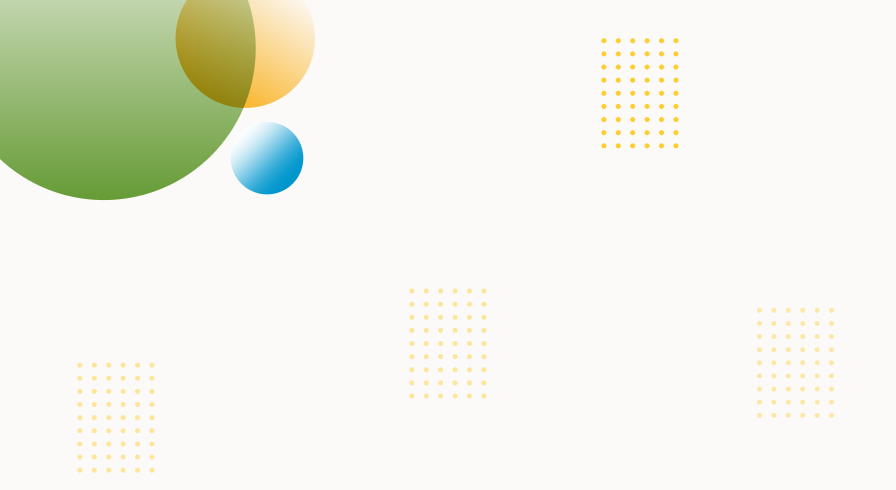
This background is drawn by a Shadertoy shader. Its source:

```glsl
// Pale backdrop with three overlapping gradient discs and four grids of yellow dots.

const vec3 PAPER  = vec3(0.988, 0.982, 0.976);
const vec3 YELLOW = vec3(0.995, 0.805, 0.190);
const vec2 GRID_STEP  = vec2(0.0294, 0.0268);
const vec2 GRID_COUNT = vec2(6.0, 9.0);
const float DOT_RADIUS = 0.0051;

// Smooth coverage of a shape from its signed distance.
float coverage(float dist, float pixel) {
    return clamp(0.5 - dist / pixel, 0.0, 1.0);
}

float disc(vec2 p, vec2 center, float radius, float pixel) {
    return coverage(length(p - center) - radius, pixel);
}

// Position across a disc along a direction: 0 at the near rim, 1 at the far rim.
float ramp(vec2 p, vec2 center, float radius, vec2 direction) {
    return clamp(0.5 + 0.5 * dot(p - center, normalize(direction)) / radius, 0.0, 1.0);
}

// Dots repeated from the lower left one; the cell index is limited to the grid.
float dotGrid(vec2 p, vec2 corner, float pixel) {
    vec2 local = p - corner;
    vec2 cell = clamp(floor(local / GRID_STEP + 0.5), vec2(0.0), GRID_COUNT - 1.0);
    return disc(local, cell * GRID_STEP, DOT_RADIUS, pixel);
}

void mainImage(out vec4 fragColor, in vec2 fragCoord) {
    // Canvas height is one unit.
    float pixel = 1.0 / iResolution.y;
    vec2 p = fragCoord * pixel;
    vec3 color = PAPER;

    // Large green disc, fading upward.
    vec2 greenCenter = vec2(0.2119, 0.9017);
    float greenRadius = 0.3100;
    float greenRamp = ramp(p, greenCenter, greenRadius, vec2(0.0, -1.0));
    vec3 green = mix(vec3(0.945, 0.955, 0.920), vec3(0.400, 0.608, 0.210), greenRamp);
    color = mix(color, green, disc(p, greenCenter, greenRadius, pixel));

    // Orange disc, multiplied over the green one.
    vec2 orangeCenter = vec2(0.5007, 0.9222);
    float orangeRadius = 0.1424;
    float orangeRamp = ramp(p, orangeCenter, orangeRadius, vec2(-0.55, -0.835));
    vec3 orange = mix(vec3(1.0), vec3(0.990, 0.705, 0.120), orangeRamp);
    color *= mix(vec3(1.0), orange, disc(p, orangeCenter, orangeRadius, pixel));

    // Small blue disc, lit from the upper left.
    vec2 blueCenter = vec2(0.5450, 0.6773);
    float blueRadius = 0.0740;
    float blueRamp = ramp(p, blueCenter, blueRadius, vec2(1.0, -1.0));
    vec3 blue = mix(vec3(1.0), vec3(0.0, 0.590, 0.805), smoothstep(-0.05, 0.95, blueRamp));
    color = mix(color, blue, disc(p, blueCenter, blueRadius, pixel));

    // Dot grids: lower left dot and opacity.
    vec3 grids[4] = vec3[4](
        vec3(1.2324, 0.7024, 1.00),
        vec3(0.8405, 0.1917, 0.47),
        vec3(0.1631, 0.0405, 0.47),
        vec3(1.5500, 0.1524, 0.40)
    );
    for (int i = 0; i < 4; i++) {
        color = mix(color, YELLOW, grids[i].z * dotGrid(p, grids[i].xy, pixel));
    }

    fragColor = vec4(color, 1.0);
}
```
